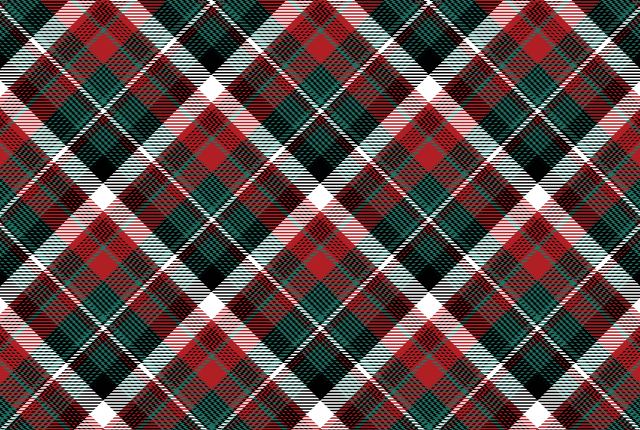
Give the GLSL for this pattern, as a Shadertoy shader.

```glsl
// Diagonal tartan in red, teal, black and white with a fine horizontal twill.
#define PERIOD 0.505               // repeat size, in canvas heights
#define CENTER vec2(0.001, 0.0415) // a white crossing, from the canvas middle
#define TWILL 72.0                 // twill lines per repeat
#define WHITE_HALF 0.064           // half width of the broad white band
#define DUTY 0.5                   // dark share of the striped bands
#define RED vec3(0.69, 0.12, 0.14)
#define TEAL vec3(0.13, 0.45, 0.40)
#define BLACK vec3(0.005)
#define WHITE vec3(1.0)

// Antialiased coverage of the interval lo..hi, with filter width w.
float band(float t, float lo, float hi, float w) {
    return clamp((t - lo) / w + 0.5, 0.0, 1.0) - clamp((t - hi) / w + 0.5, 0.0, 1.0);
}

// Integral of a unit-period pulse that is on for the first part of each period.
float pulseIntegral(float x, float duty) {
    return floor(x) * duty + min(fract(x), duty);
}

// Box-filtered pulse train.
float pulse(float x, float duty, float w) {
    return (pulseIntegral(x + 0.5 * w, duty) - pulseIntegral(x - 0.5 * w, duty)) / w;
}

// Coverage of count equal stripes laid out between lo and hi.
float stripes(float t, float lo, float hi, float count, float duty, float w) {
    float scale = count / (hi - lo);
    return pulse((t - lo) * scale, duty, w * scale) * band(t, lo, hi, w);
}

// Thread colour across one repeat, starting in the middle of the white band.
vec3 sett(float t, float w) {
    t = fract(t);
    vec3 col = BLACK;

    // Red block, split by a striped band and a teal line
    col = mix(col, RED, band(t, WHITE_HALF, 0.385, w));
    col = mix(col, BLACK, stripes(t, 0.105, 0.215, 5.0, DUTY, w));
    col = mix(col, TEAL, band(t, 0.220, 0.245, w));

    // Teal block with black stripes
    col = mix(col, TEAL, band(t, 0.385, 0.575, w));
    col = mix(col, BLACK, stripes(t, 0.390, 0.550, 6.0, DUTY, w));

    // Narrow white line with red pinstripes beside it
    col = mix(col, WHITE, band(t, 0.590, 0.617, w));
    col = mix(col, RED, stripes(t, 0.630, 0.670, 2.0, 0.45, w));

    // Teal lines fading out into the black block
    col = mix(col, TEAL, stripes(t, 0.675, 0.815, 5.0, 1.0 - DUTY, w));

    // Broad white band, on both sides of the seam
    float broad = band(t, -0.1, WHITE_HALF, w) + band(t, 1.0 - WHITE_HALF, 1.1, w);
    return mix(col, WHITE, broad);
}

void mainImage(out vec4 fragColor, in vec2 fragCoord) {
    vec2 p = (fragCoord - 0.5 * iResolution.xy) / iResolution.y;
    vec2 q = (p - CENTER) / PERIOD;
    float pixel = 1.0 / (PERIOD * iResolution.y);

    // Both thread directions run diagonally and count downward
    vec3 warp = sett(q.x - q.y, 1.4 * pixel);
    vec3 weft = sett(-q.x - q.y, 1.4 * pixel);

    // The twill shows warp and weft in alternate horizontal lines
    float over = pulse(q.y * TWILL, 0.5, TWILL * pixel);
    fragColor = vec4(mix(warp, weft, over), 1.0);
}
```
